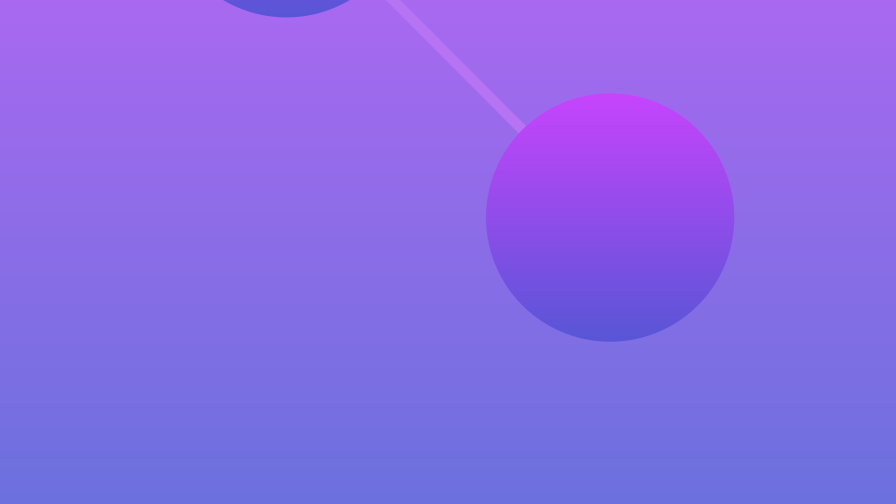
A WebGL 1 fragment shader for this background:

```glsl
precision highp float;

uniform vec2 u_resolution;

#define SKY_TOP vec3(0.66, 0.41, 0.94)
#define SKY_BOTTOM vec3(0.42, 0.44, 0.87)
#define DISC_TOP vec3(0.78, 0.265, 0.99)
#define DISC_BOTTOM vec3(0.345, 0.335, 0.84)
#define ROD_COLOR vec3(0.715, 0.455, 0.96)
#define LOWER_CENTER vec2(1.2106, 0.5683)
#define UPPER_CENTER vec2(0.5683, 1.2118)
#define DISC_RADIUS 0.2463
#define ROD_HALF_WIDTH 0.0102

// Antialiased coverage of a signed distance, in units of canvas height
float coverage(float dist) {
  return clamp(0.5 - dist * u_resolution.y, 0.0, 1.0);
}

float segmentDistance(vec2 p, vec2 a, vec2 b) {
  vec2 ap = p - a;
  vec2 ab = b - a;
  return length(ap - ab * clamp(dot(ap, ab) / dot(ab, ab), 0.0, 1.0));
}

// Disc with a vertical gradient spanning its own height
vec3 paintDisc(vec3 base, vec2 p, vec2 center) {
  vec2 local = p - center;
  float height = clamp(0.5 + 0.5 * local.y / DISC_RADIUS, 0.0, 1.0);
  vec3 fill = mix(DISC_BOTTOM, DISC_TOP, height);
  return mix(base, fill, coverage(length(local) - DISC_RADIUS));
}

void main() {
  vec2 p = gl_FragCoord.xy / u_resolution.y;

  // Backdrop
  vec3 color = mix(SKY_BOTTOM, SKY_TOP, p.y);

  // Rod joining the two discs
  float rod = segmentDistance(p, UPPER_CENTER, LOWER_CENTER) - ROD_HALF_WIDTH;
  color = mix(color, ROD_COLOR, coverage(rod));

  // Discs in front of the rod
  color = paintDisc(color, p, UPPER_CENTER);
  color = paintDisc(color, p, LOWER_CENTER);

  gl_FragColor = vec4(color, 1.0);
}
```
